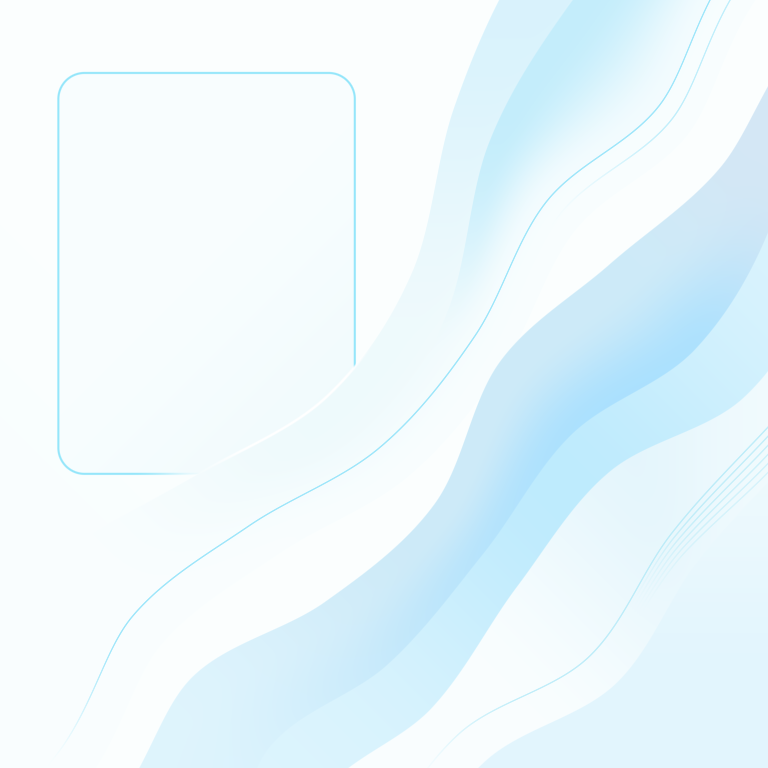
This background is drawn by a three.js fragment shader. Its source:

```glsl
// Pale blue ribbons flowing up a diagonal, with hairlines and a rounded panel.
// Each ribbon edge is a smooth curve giving the offset across the diagonal
// (y - x) from the position along it (x + y); fills are gradients between edges.

varying vec2 vUv;

// Cubic interpolation weights for distances from four knots
vec4 cubicWeights(vec4 x) {
  x = abs(x);
  vec4 inner = (1.5 * x - 2.5) * x * x + 1.0;
  vec4 outer = ((-0.5 * x + 2.5) * x - 4.0) * x + 2.0;
  return mix(mix(inner, outer, step(1.0, x)), vec4(0.0), step(2.0, x));
}

// Smooth curve through eight evenly spaced offsets along the diagonal
float flow(float along, vec4 lower, vec4 upper) {
  float t = (along - 0.1) / 0.27;
  vec4 wl = cubicWeights(t - vec4(0.0, 1.0, 2.0, 3.0));
  vec4 wu = cubicWeights(t - vec4(4.0, 5.0, 6.0, 7.0));
  return (dot(lower, wl) + dot(upper, wu)) / dot(wl + wu, vec4(1.0));
}

float above(float across, float edge) {
  return smoothstep(-0.0015, 0.0015, across - edge);
}

float hairline(float dist) {
  return 1.0 - smoothstep(0.0003, 0.0024, abs(dist));
}

float bump(float x, float center, float width) {
  float k = (x - center) / width;
  return exp(-k * k);
}

float roundedBox(vec2 p, vec2 halfSize, float radius) {
  vec2 q = abs(p) - halfSize + radius;
  return length(max(q, 0.0)) + min(max(q.x, q.y), 0.0) - radius;
}

void main() {
  vec2 p = vUv;
  float along = p.x + p.y;
  float across = p.y - p.x;

  // Ribbon edges, from upper left to lower right
  float veilTop = flow(along, vec4(0.25, 0.2, 0.125, 0.058), vec4(0.108, 0.268, 0.37, 0.4));
  float glowTop = flow(along, vec4(-0.04, -0.04, -0.05, -0.06), vec4(0.013, 0.177, 0.25, 0.27));
  float thread = flow(along, vec4(-0.055, 0.025, -0.009, -0.077), vec4(-0.056, 0.026, 0.004, 0.092));
  float veilBottom = thread - 0.075;
  float bandTop = flow(along, vec4(-0.2, -0.132, -0.207, -0.222), vec4(-0.122, -0.138, -0.156, -0.09));
  float bandFold = flow(along, vec4(-0.45, -0.325, -0.37, -0.35), vec4(-0.31, -0.36, -0.293, -0.12));
  float bandBottom = flow(along, vec4(-0.6, -0.455, -0.484, -0.437), vec4(-0.408, -0.486, -0.43, -0.3));
  float strings = flow(along, vec4(-0.7, -0.6, -0.553, -0.622), vec4(-0.569, -0.556, -0.55, -0.5));

  // Near-white ground
  vec3 color = mix(vec3(0.985, 0.997, 0.997), vec3(0.977, 0.994, 0.997),
                   above(across, veilBottom) * (1.0 - smoothstep(0.4, 0.9, along)));

  // Rounded panel, softly tinted towards its lower right
  float panel = roundedBox(p - vec2(0.269, 0.644), vec2(0.193, 0.261), 0.034);
  float overVeil = above(across, veilTop);
  vec3 panelColor = mix(vec3(0.972, 0.994, 0.998), vec3(0.94, 0.98, 0.99),
                        smoothstep(-0.1, 0.45, p.x - p.y + 0.35));
  color = mix(color, panelColor, (1.0 - smoothstep(-0.001, 0.001, panel)) * overVeil);
  float panelFade = 1.0 - smoothstep(0.17, 0.27, p.x) * (1.0 - smoothstep(0.38, 0.42, p.y));
  color = mix(color, vec3(0.58, 0.9, 0.98), hairline(panel) * overVeil * panelFade);

  // Wide translucent veil
  float veilDepth = (veilTop - across) / (veilTop - veilBottom);
  vec3 veilColor = mix(vec3(0.935, 0.979, 0.988), vec3(0.85, 0.95, 0.99), smoothstep(0.55, 1.0, p.y));
  veilColor = mix(veilColor, vec3(0.972, 0.993, 0.997), smoothstep(0.2, 0.95, veilDepth));
  float veil = (1.0 - overVeil) * above(across, veilBottom);
  color = mix(color, veilColor, veil * smoothstep(0.35, 0.85, along));
  color = mix(color, vec3(1.0), hairline((across - veilTop) * 0.6)
              * smoothstep(0.62, 0.75, along) * (1.0 - smoothstep(0.95, 1.05, along)));

  // Blue glow inside the veil
  float glowDepth = (glowTop - across) / max(glowTop - thread, 0.01);
  vec3 glowColor = mix(vec3(0.77, 0.93, 0.985), vec3(0.95, 0.985, 0.996), smoothstep(0.15, 1.0, glowDepth));
  float glow = (1.0 - above(across, glowTop)) * above(across, thread);
  color = mix(color, glowColor, glow * smoothstep(0.53, 0.85, p.y));

  // Threads running along the veil
  color = mix(color, vec3(0.62, 0.9, 0.98), hairline(across - thread) * smoothstep(0.05, 0.35, along));
  color = mix(color, vec3(0.7, 0.92, 0.98),
              hairline(across - thread + 0.034) * 0.8 * smoothstep(1.4, 1.75, along));

  // Main band, deepest blue against its fold
  float bandDepth = (bandTop - across) / (bandTop - bandFold);
  vec3 bandColor = mix(vec3(0.87, 0.955, 0.99), vec3(0.805, 0.918, 0.972), smoothstep(0.3, 0.85, along));
  bandColor = mix(bandColor, vec3(0.67, 0.88, 0.995),
                  smoothstep(0.2, 1.0, bandDepth) * bump(along, 1.3, 0.6));
  bandColor = mix(bandColor, vec3(0.83, 0.905, 0.96), smoothstep(1.45, 1.8, along));
  color = mix(color, bandColor, 1.0 - above(across, bandTop));

  // Folded lower side of the band
  vec3 foldColor = mix(vec3(0.865, 0.957, 0.992), vec3(0.745, 0.92, 0.992), bump(along, 1.1, 0.4));
  color = mix(color, foldColor, 1.0 - above(across, bandFold));

  // Pale lower corner in two layers
  vec3 cornerColor = mix(vec3(0.975, 0.993, 0.998), vec3(0.895, 0.962, 0.988), smoothstep(0.75, 1.25, along));
  cornerColor = mix(cornerColor, vec3(0.94, 0.98, 0.993), smoothstep(0.82, 1.0, p.x));
  color = mix(color, cornerColor, 1.0 - above(across, bandBottom));
  vec3 deepColor = mix(vec3(0.885, 0.96, 0.993), vec3(0.93, 0.977, 0.99), smoothstep(0.1, 0.4, p.y));
  color = mix(color, deepColor, 1.0 - above(across, strings - 0.07));

  // Fan of fine strings, spreading towards the right
  for (int i = 0; i < 6; i++) {
    float n = float(i);
    float offset = n * mix(0.006, 0.0115, smoothstep(1.0, 1.4, along));
    float fade = n < 0.5 ? smoothstep(0.5, 0.8, along) : smoothstep(1.02, 1.25, along);
    color = mix(color, vec3(0.7, 0.915, 0.97),
                hairline(across - strings + offset) * fade * (0.8 - 0.08 * n));
  }

  gl_FragColor = vec4(color, 1.0);
}
```
